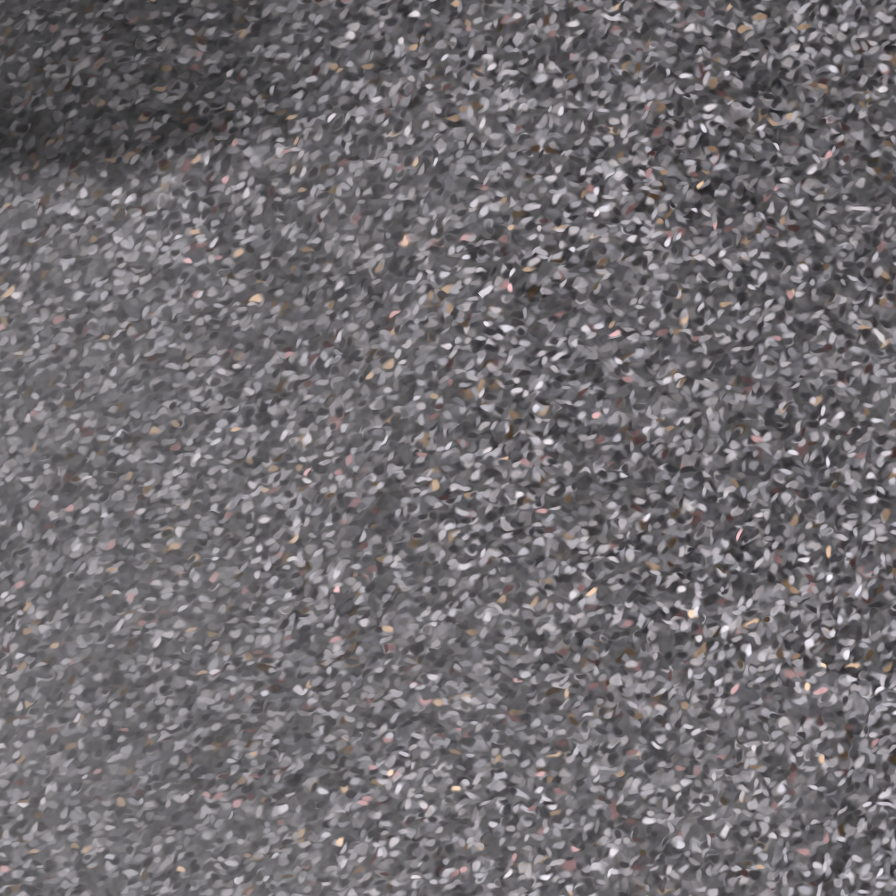
This texture is drawn by a WebGL 2 fragment shader. Its source:

```glsl
#version 300 es
precision highp float;
// Grey gravelly ground: soft elongated grains are scattered in layers of jittered
// cells, laid over each other along a slanting flow, then lit by a broad gradient
// with a blurred shadow in the upper left corner.

uniform vec2 u_resolution;
out vec4 fragColor;

vec3 hash3(vec2 p) {
    vec3 q = fract(p.xyx * vec3(0.1031, 0.1030, 0.0973));
    q += dot(q, q.yxz + 33.33);
    return fract((q.xxy + q.yzz) * q.zyx);
}

float noise(vec2 p) {
    vec2 i = floor(p), f = fract(p);
    f = f * f * (3.0 - 2.0 * f);
    float low = mix(hash3(i).x, hash3(i + vec2(1, 0)).x, f.x);
    float high = mix(hash3(i + vec2(0, 1)).x, hash3(i + vec2(1, 1)).x, f.x);
    return mix(low, high, f.y);
}

// Most grains are neutral; a few are tan or reddish.
vec3 grainTint(float pick) {
    vec3 tint = mix(vec3(0.99, 0.99, 1.02), vec3(1.01, 0.99, 0.99), fract(pick * 7.0));
    tint = mix(tint, vec3(1.14, 1.0, 0.86), step(0.955, pick));
    return mix(tint, vec3(1.13, 0.93, 0.93), step(0.98, pick));
}

// Lays one layer of grains over the colour; size holds half axes in cells,
// tones the darkest and lightest grey, skew the rarity of light grains.
void layGrains(inout vec3 colour, vec2 uv, float cells, float seed, vec2 size,
               vec2 tones, float skew, float presence) {
    vec2 p = uv * cells;
    vec2 home = floor(p);
    for (int y = -1; y <= 1; y++) {
        for (int x = -1; x <= 1; x++) {
            vec2 cell = home + vec2(x, y);
            vec3 place = hash3(cell + seed);
            vec3 look = hash3(cell + seed + 211.0);
            vec2 centre = cell + place.xy;
            vec2 at = centre / cells;

            // The flow is steady at the left and looser at the right.
            float spread = mix(1.0, 2.4, smoothstep(0.1, 0.9, at.x));
            float angle = 0.15 + 0.6 * noise(at * 5.0 + 40.0) + (place.z - 0.5) * spread;
            vec2 axis = vec2(cos(angle), sin(angle));
            vec2 d = p - centre;
            vec2 local = vec2(dot(d, axis), dot(d, vec2(-axis.y, axis.x)));
            vec2 halfAxes = size * (0.75 + 0.45 * vec2(look.x, fract(look.x * 13.0)));

            float mask = 1.0 - smoothstep(0.35, 1.0, length(local / halfAxes));
            mask *= step(look.y, presence);
            float tone = mix(tones.x, tones.y, pow(look.z, skew));
            colour = mix(colour, tone * grainTint(fract(look.z * 17.0 + place.x)), mask);
        }
    }
}

void main() {
    vec2 uv = gl_FragCoord.xy / u_resolution.y;

    // Slight warp makes the grain outlines uneven.
    vec2 warp = vec2(noise(uv * 110.0), noise(uv * 110.0 + 57.0)) - 0.5;
    vec2 p = uv + 0.005 * warp;

    // Dark bed, two coats of mid grains, scattered light ones
    vec3 colour = vec3(0.37);
    layGrains(colour, p, 62.0, 3.0, vec2(0.82, 0.5), vec2(0.24, 0.54), 1.0, 0.95);
    layGrains(colour, p, 80.0, 131.0, vec2(0.78, 0.43), vec2(0.28, 0.70), 1.6, 0.9);
    layGrains(colour, p, 88.0, 317.0, vec2(0.76, 0.43), vec2(0.27, 0.72), 1.5, 0.9);
    layGrains(colour, p, 60.0, 523.0, vec2(0.48, 0.28), vec2(0.54, 0.86), 1.4, 0.28);

    // Rare larger flakes, more of them toward the upper right
    float flakes = 0.05 + 0.17 * smoothstep(1.1, 1.8, uv.x + uv.y);
    layGrains(colour, p, 16.0, 701.0, vec2(0.25, 0.08), vec2(0.56, 0.82), 1.0, flakes);

    // Fine mottling and local contrast
    colour += 0.07 * (noise(uv * 170.0) - 0.5);
    float contrast = mix(0.72, 1.22, smoothstep(-0.1, 0.9, uv.x + 0.35 * (uv.y - 0.5)));
    contrast *= 0.85 + 0.3 * noise(uv * 9.0 + 15.0);
    colour = 0.44 + (colour - 0.44) * contrast;

    // Broad light from the lower left
    float light = 1.12 - 0.11 * uv.x - 0.1 * uv.y;
    light *= 0.95 + 0.1 * noise(uv * 6.0 + 80.0);

    // Blurred shadow, deepest along its lower rim
    float rim = 0.79 + 0.5 * uv.x * uv.x + 0.03 * (noise(uv * 8.0) - 0.5);
    float shadow = smoothstep(rim - 0.01, rim + 0.05, uv.y);
    shadow *= 1.0 - smoothstep(0.15, 0.5, uv.x);
    light *= 1.0 - shadow * mix(0.42, 0.28, smoothstep(0.84, 0.96, uv.y));

    colour *= light * vec3(1.0, 0.985, 1.0);
    fragColor = vec4(clamp(colour, 0.0, 1.0), 1.0);
}
```
